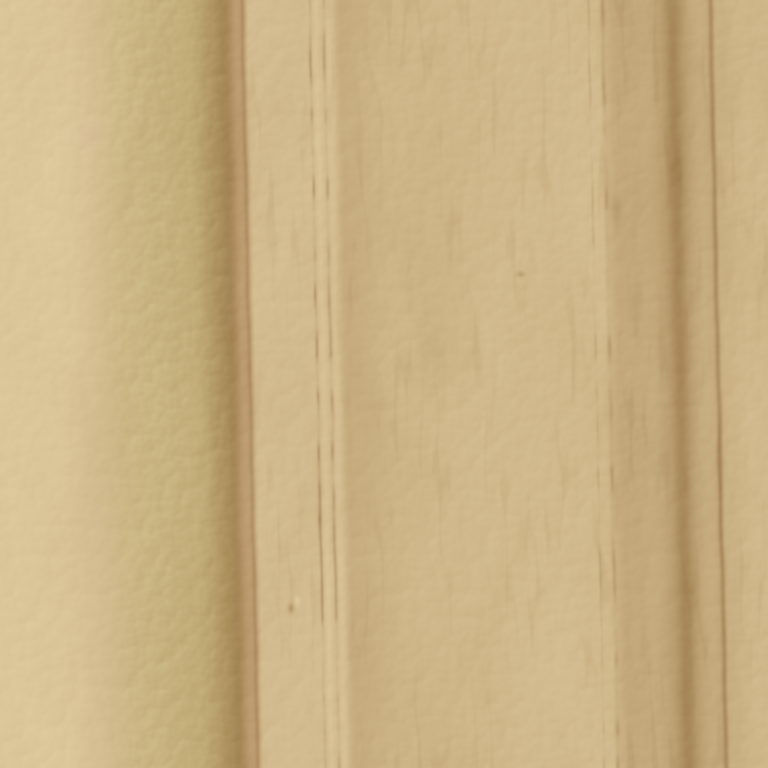
This texture is drawn by a three.js fragment shader. Its source:

```glsl
// Cream painted wood panelling with leaning vertical mouldings and soft paint texture.
varying vec2 vUv;

const vec3 UMBER = vec3(0.63, 0.50, 0.32);
const vec3 CREAM = vec3(0.85, 0.765, 0.59);
const vec3 ROSY = vec3(0.018, -0.004, 0.008);
const vec3 OLIVE = vec3(-0.012, 0.004, -0.022);
const float LEAN = 0.021;         // sideways drift from top to bottom
const float WOBBLE = 0.0003;      // hand-painted edge waver
const float BUMP_SCALE = 58.0;    // paint bumps across the canvas
const float BUMP_DEPTH = 0.13;
const float GRAIN_SCALE = 115.0;  // finer grain over the bumps
const float GRAIN_DEPTH = 0.09;
const float STREAK_DEPTH = 0.10;
const float STAIN_DEPTH = 0.055;

vec2 hash2(vec2 p) {
  p = vec2(dot(p, vec2(127.1, 311.7)), dot(p, vec2(269.5, 183.3)));
  return fract(sin(p) * 43758.5);
}

// Smooth cellular noise: a soft minimum of the distances to nearby points.
float cells(vec2 p) {
  vec2 cell = floor(p);
  vec2 local = fract(p);
  float sum = 0.0;
  for (int j = -1; j <= 1; j++) {
    for (int i = -1; i <= 1; i++) {
      vec2 offset = vec2(float(i), float(j));
      vec2 d = offset + hash2(cell + offset) - local;
      sum += exp(-7.0 * dot(d, d));
    }
  }
  return clamp(-log(sum + 0.001) / 7.0, -0.15, 0.6);
}

// Slope of the cellular surface towards a light at the upper left.
float relief(vec2 p) {
  return cells(p) - cells(p + vec2(0.3, -0.3));
}

// Broad cloudy variation from layered, bent sines.
float stains(vec2 p) {
  float sum = 0.0;
  float gain = 0.5;
  for (int i = 0; i < 4; i++) {
    p += 0.7 * sin(p.yx * 1.3 + float(i) * 2.1);
    sum += gain * sin(p.x) * sin(p.y + 1.0);
    p = mat2(1.5, 0.9, -0.9, 1.5) * p;
    gain *= 0.6;
  }
  return sum;
}

float edge(float u, float place, float soft) {
  return smoothstep(place - soft, place + soft, u);
}

float line(float u, float place, float width) {
  float d = (u - place) / width;
  return exp(-d * d);
}

float spot(vec2 p, vec2 place, vec2 size) {
  vec2 d = (p - place) / size;
  return exp(-dot(d, d));
}

// Tone across the boards: 0 is umber, 1 is cream.
float profile(float u, float x, float wear) {
  // Left board rounding into shadow
  float t = mix(1.03, 0.78, smoothstep(0.07, 0.19, x));
  t -= 0.16 * smoothstep(0.17, 0.27, u) + 0.46 * smoothstep(0.24, 0.294, u);
  // Recess and narrow flat strip
  t = mix(t, 0.43, edge(u, 0.300, 0.008));
  t = mix(t, 0.87, edge(u, 0.319, 0.005));
  // Wide central board
  t = mix(t, 0.65 + 0.15 * smoothstep(0.44, 0.51, u), edge(u, 0.436, 0.008));
  t += 0.05 * smoothstep(0.50, 0.70, u);
  // Right moulding and outer board
  t = mix(t, 0.60, edge(u, 0.788, 0.012));
  t = mix(t, 0.72 + 0.10 * smoothstep(0.93, 0.97, u), edge(u, 0.927, 0.004));
  // Shadow lines
  t -= 0.08 * line(u, 0.293, 0.008) + 0.20 * line(u, 0.315, 0.003);
  t -= wear * (0.22 * line(u, 0.403, 0.0022) + 0.18 * line(u, 0.421, 0.0025));
  t -= wear * (0.10 * line(u, 0.766, 0.002) + 0.16 * line(u, 0.784, 0.003));
  t -= 0.38 * line(u, 0.876, 0.012) + 0.10 * line(u, 0.867, 0.030);
  t -= 0.40 * line(u, 0.925, 0.0035);
  // Lit ridges
  t += 0.10 * line(u, 0.411, 0.004) + 0.07 * line(u, 0.428, 0.005);
  t += 0.06 * line(u, 0.840, 0.014) + 0.07 * line(u, 0.909, 0.010);
  return t;
}

// Small chips and smudges in the paint.
float blemishes(vec2 p) {
  float t = -0.36 * spot(p, vec2(0.678, 0.643), vec2(0.005, 0.004));
  t -= 0.48 * spot(p, vec2(0.379, 0.208), vec2(0.004, 0.006));
  t += 0.18 * spot(p, vec2(0.387, 0.218), vec2(0.004, 0.007));
  t -= 0.16 * spot(p, vec2(0.802, 0.727), vec2(0.007, 0.018));
  t -= 0.09 * spot(p, vec2(0.565, 0.540), vec2(0.025, 0.050));
  t -= 0.22 * spot(p, vec2(0.416, 0.325), vec2(0.003, 0.012));
  return t;
}

void main() {
  vec2 p = vUv;
  float u = p.x - LEAN * (1.0 - p.y);
  u += WOBBLE * (sin(p.y * 23.0) + sin(p.y * 61.0 + 1.7));

  float wear = 0.35 + 1.6 * smoothstep(0.0, 0.4, cells(vec2(u * 12.0, p.y * 24.0)));
  float tone = profile(u, p.x, wear) + blemishes(p);

  // Paint relief, roughest on the rounded board
  vec2 q = vec2(u, p.y);
  float rounded = smoothstep(0.10, 0.20, u) * (1.0 - edge(u, 0.290, 0.02));
  float bumps = BUMP_DEPTH * relief(q * BUMP_SCALE) + GRAIN_DEPTH * relief(q * GRAIN_SCALE + 7.3);
  tone += bumps * (0.65 + 0.6 * rounded);

  // Fine brush streaks, gathered in patches, and clouded paint
  float streak = smoothstep(0.15, 0.6, cells(q * vec2(95.0, 13.0)));
  float patches = 0.5 + 0.5 * sin(p.y * 13.0 + 5.0 * sin(u * 21.0));
  tone -= STREAK_DEPTH * streak * patches * smoothstep(0.30, 0.34, u);
  tone += STAIN_DEPTH * stains(q * vec2(19.0, 9.0));

  vec3 colour = mix(UMBER, CREAM, tone);
  colour += ROSY * line(u, 0.306, 0.012) + OLIVE * rounded;
  colour += vec3(0.0, -0.015, 0.015) * spot(p, vec2(0.116, 0.825), vec2(0.012, 0.016));
  gl_FragColor = vec4(clamp(colour, 0.0, 1.0), 1.0);
}
```
